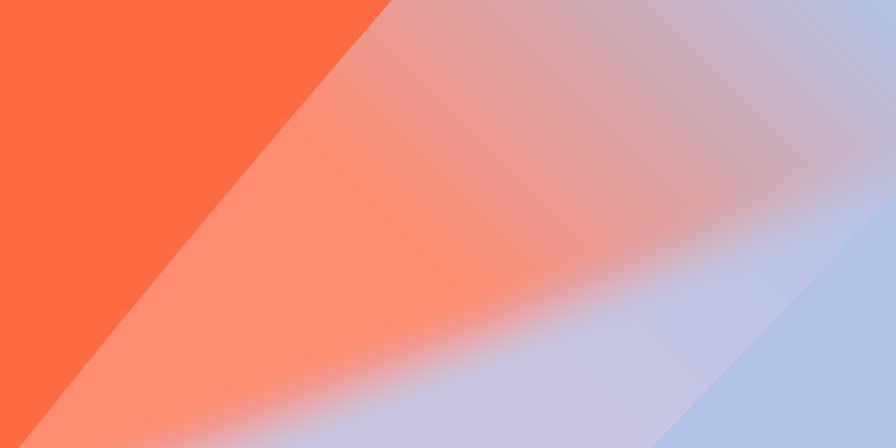
Reproduce this background procedurally as a WebGL 2 fragment shader.

```glsl
#version 300 es
precision highp float;
// Diagonal colour bands: flat orange, a coral-to-blue sweep over soft lavender, flat blue.
uniform vec2 u_resolution;
out vec4 fragColor;

const vec3 ORANGE   = vec3(1.000, 0.424, 0.267);
const vec3 CORAL    = vec3(1.000, 0.549, 0.451);
const vec3 LAVENDER = vec3(0.788, 0.778, 0.892);
const vec3 BLUE     = vec3(0.690, 0.761, 0.902);

// Positions are in canvas heights, origin at the lower left.
const vec2  ORANGE_FOOT  = vec2(0.042, 0.0);
const vec2  ORANGE_TOP   = vec2(0.875, 1.0);
const float ORANGE_BOW   = 0.036;
const vec2  BLUE_FOOT    = vec2(1.453, 0.0);
const vec2  BLUE_TOP     = vec2(2.0, 0.568);
const float SWEEP_START  = 1.39;  // along x + y
const float SWEEP_END    = 3.0;
const float FOLD_SLOPE   = 0.40;
const float FOLD_OFFSET  = -0.177;
const float FOLD_SOFT    = 0.108;

// Signed distance to the line a-b, positive on its right side.
float rightOf(vec2 p, vec2 a, vec2 b) {
    vec2 d = normalize(b - a);
    return dot(p - a, vec2(d.y, -d.x));
}

// Antialiased coverage of the positive side of a distance.
float coverage(float dist, float pixel) {
    return clamp(dist / pixel + 0.5, 0.0, 1.0);
}

void main() {
    vec2 p = gl_FragCoord.xy / u_resolution.y;
    float pixel = 1.0 / u_resolution.y;

    // Diagonal sweep toward blue, shared by both halves of the middle band
    float sweep = clamp((p.x + p.y - SWEEP_START) / (SWEEP_END - SWEEP_START), 0.0, 1.0);
    vec3 upper = mix(CORAL, BLUE, sweep);
    vec3 lower = mix(LAVENDER, BLUE, sweep);

    // Blurred fold between the halves
    float fold = p.y - (FOLD_SLOPE * p.x + FOLD_OFFSET);
    vec3 color = mix(lower, upper, smoothstep(-FOLD_SOFT, FOLD_SOFT, fold));

    // Crisp corner shapes, the orange one with a slightly bowed edge
    vec2 bowed = p + vec2(ORANGE_BOW * p.y * (1.0 - p.y), 0.0);
    color = mix(ORANGE, color, coverage(rightOf(bowed, ORANGE_FOOT, ORANGE_TOP), pixel));
    color = mix(color, BLUE, coverage(rightOf(p, BLUE_FOOT, BLUE_TOP), pixel));

    fragColor = vec4(color, 1.0);
}
```
